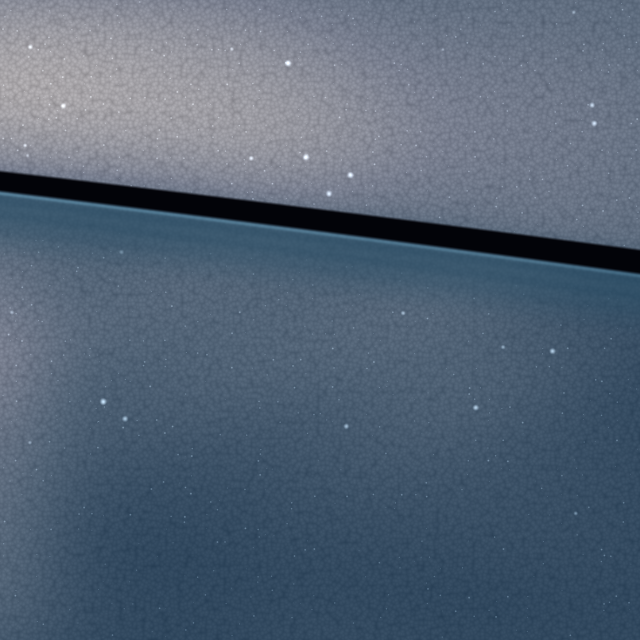
Reproduce this texture procedurally as a three.js fragment shader.

```glsl
// Two frosted blue metal panels split by a dark sloping seam, with fine glitter.
varying vec2 vUv;

vec2 hash2(vec2 cell) {
  vec3 h = fract(vec3(cell.xyx) * vec3(0.1031, 0.1030, 0.0973));
  h += dot(h, h.yzx + 33.33);
  return fract((h.xx + h.yz) * h.zy);
}

// Distance to the nearest scattered point
float cellular(vec2 p) {
  vec2 cell = floor(p), local = fract(p);
  float nearest = 2.0;
  for (int j = -1; j <= 1; j++) {
    for (int i = -1; i <= 1; i++) {
      vec2 o = vec2(float(i), float(j));
      nearest = min(nearest, length(o + hash2(cell + o) - local));
    }
  }
  return nearest;
}

// Sparse soft dots, each kept inside its own cell
float specks(vec2 p, float density) {
  vec2 cell = floor(p);
  vec2 centre = 0.25 + 0.5 * hash2(cell);
  vec2 pick = hash2(cell + 71.0);
  float dist = length(fract(p) - centre);
  float radius = 0.11 + 0.13 * pick.y;
  return step(1.0 - density, pick.x) * (0.3 + 0.7 * pick.y)
    * (1.0 - smoothstep(0.0, radius, dist));
}

float glow(vec2 p, vec2 centre, vec2 size) {
  vec2 d = (p - centre) / size;
  return exp(-dot(d, d));
}

// Deep blue, slate, lilac grey, warm silver
vec3 metal(float light) {
  float t = 3.0 * light;
  vec3 c = mix(vec3(0.16, 0.255, 0.345), vec3(0.31, 0.38, 0.455), clamp(t, 0.0, 1.0));
  c = mix(c, vec3(0.46, 0.485, 0.55), clamp(t - 1.0, 0.0, 1.0));
  return mix(c, vec3(0.64, 0.63, 0.645), clamp(t - 2.0, 0.0, 1.2));
}

void main() {
  vec2 p = vUv;
  float seam = 0.717 - 0.118 * p.x - 0.008 * p.x * p.x;
  float h = p.y - seam;
  float halfWidth = 0.0155 + 0.003 * p.x;
  float clouds = sin(p.x * 9.0 + 3.0 * sin(p.y * 7.0)) * sin(p.y * 13.0 - p.x * 5.0 + 1.0);

  // Upper panel: warm light fading to the right and the top
  float upper = 0.43 + 0.54 * glow(p, vec2(0.0, 0.86), vec2(0.58, 0.15))
    + 0.2 * glow(p, vec2(0.45, 0.77), vec2(0.28, 0.12))
    + 0.12 * glow(p, vec2(0.1, 1.0), vec2(0.4, 0.12))
    + 0.1 * glow(p, vec2(0.85, 0.77), vec2(0.22, 0.14))
    - 0.1 * exp(-max(h - halfWidth, 0.0) / 0.015);

  // Lower panel: haze at upper left, bright left rim, dark lower right
  float lower = 0.05 + 0.31 * glow(p, vec2(0.24, 0.53), vec2(0.46, 0.24))
    + 0.17 * glow(p, vec2(0.72, 0.47), vec2(0.24, 0.28))
    + 0.34 * glow(p, vec2(-0.03, 0.46), vec2(0.12, 0.17))
    + 0.3 * glow(p, vec2(-0.03, 0.17), vec2(0.13, 0.24));
  float shade = smoothstep(-0.13, -0.035, h);
  lower = mix(lower, 0.17 - 0.05 * p.x + 0.025 * sin(h * 260.0), 0.75 * shade);

  float isUpper = smoothstep(-0.002, 0.002, h);
  float light = mix(lower, upper, isUpper) + 0.018 * clouds;
  vec3 color = metal(light);
  color += vec3(-0.025, 0.012, 0.018) * shade * (1.0 - isUpper);

  // Frosted grain, stronger where the light falls
  float grain = 0.6 * (0.5 - cellular(p * 165.0)) + 0.4 * (0.5 - cellular(p * 85.0 + 19.0));
  color += grain * (0.07 + 0.11 * light) * mix(1.0 - 0.65 * shade, 1.0, isUpper);

  // Glitter in two sizes
  float glitter = 0.22 * specks(p * 95.0, 0.07 + 0.08 * light)
    + 0.55 * specks(p * 34.0 + 7.0, 0.012 + 0.025 * light);
  color += glitter * vec3(0.9, 0.97, 1.0) * mix(1.0 - shade, 1.0, isUpper);

  // Thin reflected lip under the dark gap
  float lip = exp(-pow((h + halfWidth + 0.004) / 0.0028, 2.0));
  color += vec3(0.10, 0.14, 0.15) * lip * (1.0 - 0.35 * p.x);
  float gap = 1.0 - smoothstep(-0.003, 0.003, abs(h) - halfWidth);
  color = mix(color, vec3(0.008, 0.01, 0.03), gap);

  gl_FragColor = vec4(color, 1.0);
}
```
